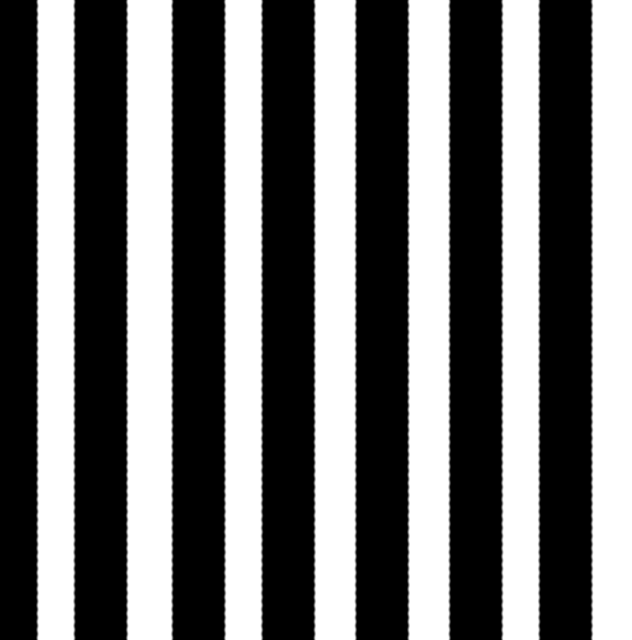
Give the GLSL for this pattern, as a WebGL 2 fragment shader.

```glsl
#version 300 es
precision highp float;

uniform vec2 u_resolution;
out vec4 fragColor;

const float TAU = 6.2831853;
const vec3 INK = vec3(0.0);
const vec3 PAPER = vec3(1.0);

// All lengths are in cells of a coarse grid spanning the canvas width
const float CELLS_ACROSS = 155.0;
const int BAR_COUNT = 7;
const float BAR_WIDTH = 12.93;
const float FIRST_RIGHT_EDGE = 9.18;
const float PITCH = 22.75;
const float SPACING_WOBBLE = 0.6;
const float EDGE_SOFTNESS = 0.42;
const float RIPPLE_DEPTH = 0.07;
const float RIPPLE_PERIOD = 2.0;

// Right edge of a bar, snapped to whole cells so the gaps vary
float rightEdge(float index) {
  float wobble = SPACING_WOBBLE * cos(TAU * (index + 1.0) / 3.0);
  return FIRST_RIGHT_EDGE + floor(PITCH * index + wobble + 0.5);
}

// Signed distance to a vertical bar, negative inside
float barDistance(float x, float index) {
  float center = rightEdge(index) - 0.5 * BAR_WIDTH;
  return abs(x - center) - 0.5 * BAR_WIDTH;
}

void main() {
  float cellsPerPixel = CELLS_ACROSS / u_resolution.x;
  vec2 cell = gl_FragCoord.xy * cellsPerPixel;

  // Nearest bar
  float dist = CELLS_ACROSS;
  for (int i = 0; i < BAR_COUNT; i++) {
    dist = min(dist, barDistance(cell.x, float(i)));
  }

  // Faintly serrated, soft edges
  dist += RIPPLE_DEPTH * sin(TAU * cell.y / RIPPLE_PERIOD);
  float softness = max(EDGE_SOFTNESS, 0.7 * cellsPerPixel);
  float paperAmount = smoothstep(-softness, softness, dist);

  fragColor = vec4(mix(INK, PAPER, paperAmount), 1.0);
}
```
